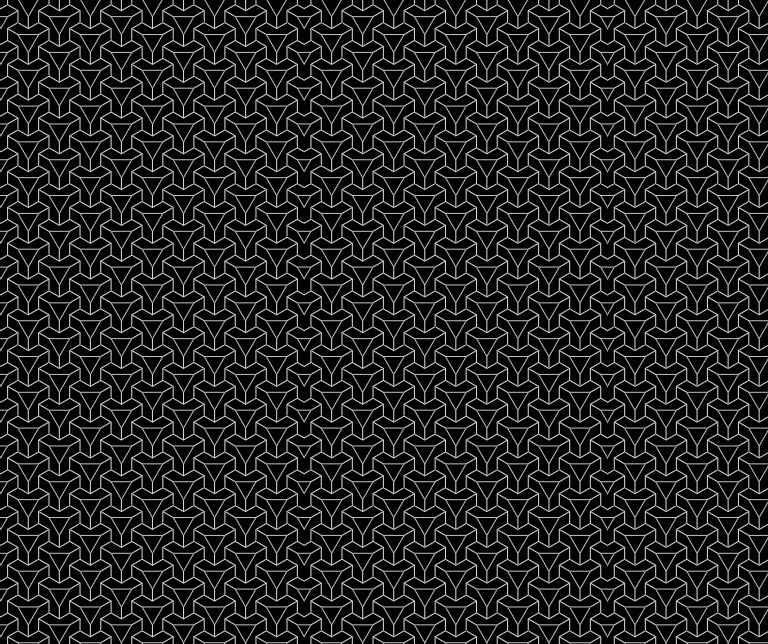
Give the GLSL for this pattern, as a WebGL 1 fragment shader.

```glsl
precision highp float;
// Thin grey outlines of interlocking three-armed tiles on black, 18 rows high.
// Each point is folded into one sixth of its hexagonal cell, where four segments
// give all lines. Panels of ten columns are trimmed, so each seam column is narrow.

uniform vec2 u_resolution;

const float PI = 3.14159265;
const vec2 HALF_CELL = vec2(2.598, 1.5); // column spacing, half the row spacing

float segmentDistance(vec2 p, vec2 a, vec2 b) {
  vec2 ab = b - a;
  return length(p - a - ab * clamp(dot(p - a, ab) / dot(ab, ab), 0.0, 1.0));
}

// Offset from the centre of the nearest hexagonal cell
vec2 hexCell(vec2 p) {
  vec2 even = mod(p + HALF_CELL, 2.0 * HALF_CELL) - HALF_CELL;
  vec2 odd = mod(p, 2.0 * HALF_CELL) - HALF_CELL;
  return dot(even, even) < dot(odd, odd) ? even : odd;
}

// Threefold mirror fold: an arm lies along +x, a notch at 60 degrees
vec2 foldArms(vec2 p) {
  float angle = atan(p.y, p.x) - PI / 6.0;
  angle = abs(mod(angle + PI / 3.0, 2.0 * PI / 3.0) - PI / 3.0);
  return length(p) * vec2(cos(angle), sin(angle));
}

// Share of a pixel covered by a line, also when thinner than the pixel
float lineCoverage(float dist, float width, float pixel) {
  return clamp(0.5 * (width + pixel) - dist, 0.0, min(width, pixel)) / pixel;
}

void main() {
  // One unit is a tile edge, a third of the row spacing
  float pixel = 54.0 / u_resolution.y;
  vec2 p = gl_FragCoord.xy * pixel * vec2(0.998, 1.0) - vec2(0.067, 1.105);

  // Trimmed panels: a strip is lost from the middle of each seam column
  float panelWidth = 25.385;
  p.x = mod(p.x, panelWidth) + 0.5 * (10.0 * HALF_CELL.x - panelWidth);

  vec2 f = foldArms(hexCell(p));
  vec2 notch = vec2(0.5, 0.866);

  // Tile outline, and spokes from the triangle corners to the arm tips
  float outline = segmentDistance(f, notch, vec2(1.5, 0.866));
  float spokes = min(segmentDistance(f, vec2(1.0, 0.0), vec2(2.0, 0.0)),
                     segmentDistance(f, notch, 2.0 * notch));
  float triangle = segmentDistance(f, vec2(1.0, 0.0), 0.5 * notch);

  float light = max(0.83 * lineCoverage(min(outline, spokes), 0.09, pixel),
                    0.75 * lineCoverage(triangle, 0.087, pixel));
  gl_FragColor = vec4(vec3(max(light, 0.01)), 1.0);
}
```
